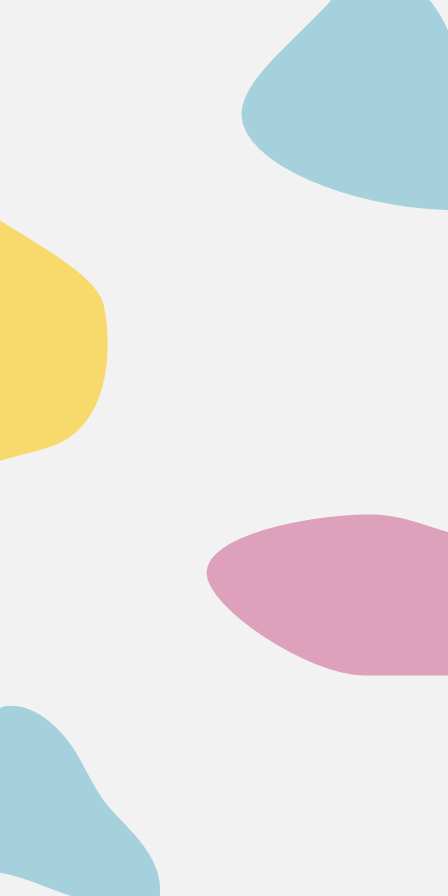
This background is drawn by a WebGL 1 fragment shader. Its source:

```glsl
precision highp float;
// Four flat pastel blobs drift in from the edges of a pale grey canvas.
// Each outline is a closed chain of cubic curves, flattened into short
// segments that give a signed distance for a smooth-edged fill.

uniform vec2 u_resolution;

vec2 point;   // shaded position on a 384 x 768 design grid, y down
vec2 pen;     // end of the last curve
float nearest; // squared distance to the outline
float side;   // -1 inside the outline, +1 outside

void beginAt(vec2 start) {
  pen = start;
  nearest = 1e6;
  side = 1.0;
}

// Measure one straight piece and flip the side when a ray crosses it.
void segment(vec2 a, vec2 b) {
  vec2 ab = b - a, ap = point - a;
  vec2 gap = ap - ab * clamp(dot(ap, ab) / max(dot(ab, ab), 1e-4), 0.0, 1.0);
  nearest = min(nearest, dot(gap, gap));
  if ((a.y > point.y) != (b.y > point.y)) {
    if (ap.x < ab.x * ap.y / ab.y) side = -side;
  }
}

// Cubic curve from the pen to its end, with two handles.
void curveTo(vec2 h1, vec2 h2, vec2 end) {
  vec2 start = pen;
  for (int i = 1; i <= 16; i++) {
    float t = float(i) / 16.0, u = 1.0 - t;
    vec2 next = u * u * u * start + 3.0 * u * u * t * h1
              + 3.0 * u * t * t * h2 + t * t * t * end;
    segment(pen, next);
    pen = next;
  }
}

vec3 fill(vec3 base, vec3 tint) {
  float pixel = 384.0 / u_resolution.x;
  float signedDistance = side * sqrt(nearest);
  return mix(base, tint, clamp(0.5 - signedDistance / pixel, 0.0, 1.0));
}

void main() {
  vec2 uv = gl_FragCoord.xy / u_resolution;
  point = vec2(uv.x, 1.0 - uv.y) * vec2(384.0, 768.0);

  vec3 blue = vec3(0.645, 0.82, 0.863);
  vec3 color = vec3(0.948);

  // Blue blob, top right
  beginAt(vec2(284, 0));
  curveTo(vec2(252, 36), vec2(207, 68), vec2(207, 98));
  curveTo(vec2(207, 140), vec2(300, 178), vec2(384, 180));
  curveTo(vec2(440, 182), vec2(404, 70), vec2(384, 26));
  curveTo(vec2(380, 17), vec2(374, 7), vec2(368, 0));
  curveTo(vec2(345, -25), vec2(310, -27), vec2(284, 0));
  color = fill(color, blue);

  // Yellow blob, left
  beginAt(vec2(0, 189));
  curveTo(vec2(40, 214), vec2(84, 238), vec2(89, 262));
  curveTo(vec2(97, 300), vec2(94, 369), vec2(40, 384));
  curveTo(vec2(27, 388), vec2(13, 391), vec2(0, 395));
  curveTo(vec2(-60, 400), vec2(-60, 160), vec2(0, 189));
  color = fill(color, vec3(0.97, 0.855, 0.42));

  // Pink blob, right
  beginAt(vec2(384, 456));
  curveTo(vec2(362, 450), vec2(342, 440), vec2(312, 441));
  curveTo(vec2(262, 442), vec2(177, 459), vec2(177, 491));
  curveTo(vec2(177, 521), vec2(265, 579), vec2(312, 579));
  curveTo(vec2(340, 579), vec2(360, 579), vec2(384, 579));
  curveTo(vec2(440, 579), vec2(440, 470), vec2(384, 456));
  color = fill(color, vec3(0.87, 0.633, 0.737));

  // Blue blob, bottom left
  beginAt(vec2(10, 605));
  curveTo(vec2(32, 605), vec2(55, 626), vec2(68, 650));
  curveTo(vec2(78, 668), vec2(84, 682), vec2(98, 697));
  curveTo(vec2(116, 716), vec2(140, 738), vec2(137, 768));
  curveTo(vec2(130, 800), vec2(85, 776), vec2(61, 768));
  curveTo(vec2(42, 762), vec2(22, 752), vec2(0, 748));
  curveTo(vec2(-50, 738), vec2(-50, 608), vec2(0, 607));
  curveTo(vec2(3, 605), vec2(7, 605), vec2(10, 605));
  color = fill(color, blue);

  gl_FragColor = vec4(color, 1.0);
}
```
